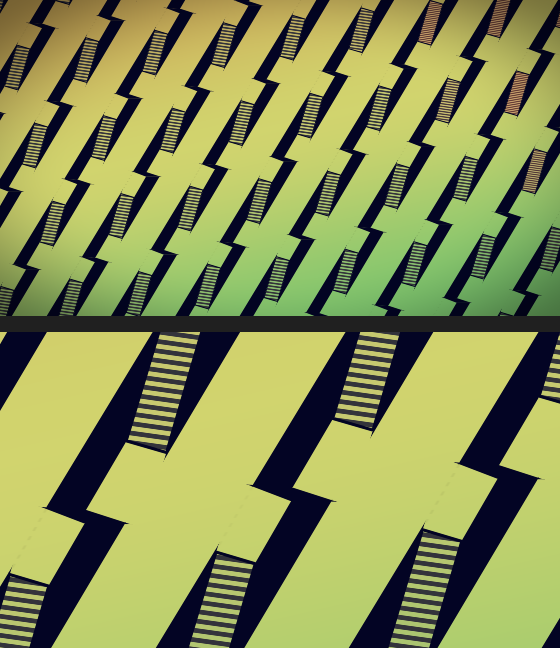
Top: the whole. Bottom: its middle third, enlarged.
This pattern is drawn by a WebGL 1 fragment shader. Its source:

```glsl
precision highp float;
// Slanted lattice of zigzag shadow bands with small striped stairs on a yellow-green gradient.

uniform vec2 u_resolution;

float hash(vec2 p) {
  return fract(sin(dot(p, vec2(41.3, 289.1))) * 4375.5);
}

// Signed distance to the line a-b, positive on its left.
float side(vec2 p, vec2 a, vec2 b) {
  vec2 e = normalize(b - a);
  return dot(p - a, vec2(-e.y, e.x));
}

// Convex quad with clockwise corners, negative inside.
float quad(vec2 p, vec2 a, vec2 b, vec2 c, vec2 d) {
  return max(max(side(p, a, b), side(p, b, c)), max(side(p, c, d), side(p, d, a)));
}

float segment(vec2 p, vec2 a, vec2 b) {
  vec2 e = b - a;
  return length(p - a - e * clamp(dot(p - a, e) / dot(e, e), 0.0, 1.0));
}

vec3 paperColor(vec2 uv) {
  float t = 0.32 * uv.x + 0.78 * (1.0 - uv.y);
  vec3 warm = mix(vec3(0.80, 0.66, 0.34), vec3(0.82, 0.83, 0.43), smoothstep(0.0, 0.48, t));
  return mix(warm, vec3(0.48, 0.77, 0.43), smoothstep(0.45, 1.05, t));
}

void main() {
  vec2 uv = gl_FragCoord.xy / u_resolution;
  float pixel = 4.32 / u_resolution.y;
  vec2 p = gl_FragCoord.xy * pixel - vec2(2.362, 2.535);

  // Skewed lattice: one step across, one step along a band.
  vec2 across = vec2(0.941, 0.102);
  vec2 along = vec2(0.70, 1.168);
  float area = across.x * along.y - across.y * along.x;
  vec2 cell = floor(vec2(p.x * along.y - p.y * along.x,
                         p.y * across.x - p.x * across.y) / area + 0.5);

  // Corners of the stair and of the notch below it.
  vec2 topL = vec2(-0.01, 0.31), topR = vec2(0.175, 0.255);
  vec2 lowR = vec2(0.01, -0.31), lowL = vec2(-0.18, -0.255);
  vec2 notchL = vec2(-0.538, -0.56), notchU = vec2(-0.365, -0.57);
  vec2 notchR = vec2(-0.185, -0.628), notchW = vec2(-0.36, -0.628);

  vec3 paper = paperColor(uv);
  vec3 ink = vec3(0.01, 0.015, 0.14);
  float band = 1e3;
  float stair = 1e3;
  float crease = 0.0;
  vec2 stairPos = vec2(0.0);
  vec2 stairCenter = vec2(0.0);

  // Neighbouring cells along the band overlap.
  for (int k = -1; k <= 1; k++) {
    vec2 id = cell + vec2(0.0, float(k));
    vec2 center = id.x * across + id.y * along;
    vec2 q = p - center;
    float left = quad(q, topL, lowL, notchU, notchL);
    float right = quad(q, topR, notchW + along, notchR + along, lowR);
    float notch = quad(q, notchL, notchU, notchR, notchW);
    float steps = quad(q, topL, topR, lowR, lowL);
    band = min(band, min(min(left, right), min(notch, steps)));
    if (steps < stair) {
      stair = steps;
      stairPos = q;
      stairCenter = center;
    }
    // Faint broken fold, stronger in some cells.
    float fold = segment(q, topL, notchL + along);
    float dashes = smoothstep(-0.2, 0.6, sin(q.y * 150.0));
    crease = max(crease, (1.0 - smoothstep(0.0, 0.5 * pixel + 0.008, fold)) * dashes * hash(id));
  }

  vec3 color = mix(paper, paper * 0.7, 0.3 * crease);
  color = mix(color, ink, 1.0 - smoothstep(-0.6 * pixel, 0.6 * pixel, band - 0.004));

  // Stair treads turn finer and redder toward the upper right.
  vec2 place = (stairCenter + vec2(2.362, 2.535)) / vec2(7.68, 4.32);
  float fine = smoothstep(1.05, 1.27, place.x + 0.5 * place.y);
  float count = 13.0 + floor(10.0 * fine);
  float phase = fract((stairPos.y + 0.14 * stairPos.x) / 0.565 * count);
  float blur = min(0.22, 0.5 * pixel * count / 0.565);
  float tread = smoothstep(0.25 - blur, 0.25 + blur, abs(phase - 0.5));
  vec3 light = mix(paper * 0.88 + 0.06, vec3(0.84, 0.63, 0.45), 0.8 * fine);
  vec3 dark = mix(vec3(0.20, 0.20, 0.23), vec3(0.42, 0.25, 0.22), fine);
  float face = 1.0 - smoothstep(-0.6 * pixel, 0.6 * pixel, stair + 0.01);
  color = mix(color, mix(dark, light, tread), face);

  // Corner shading.
  vec2 v = uv - vec2(0.5, 0.48);
  color *= 1.0 - 0.42 * smoothstep(0.12, 0.52, dot(v, v));
  gl_FragColor = vec4(color, 1.0);
}
```
